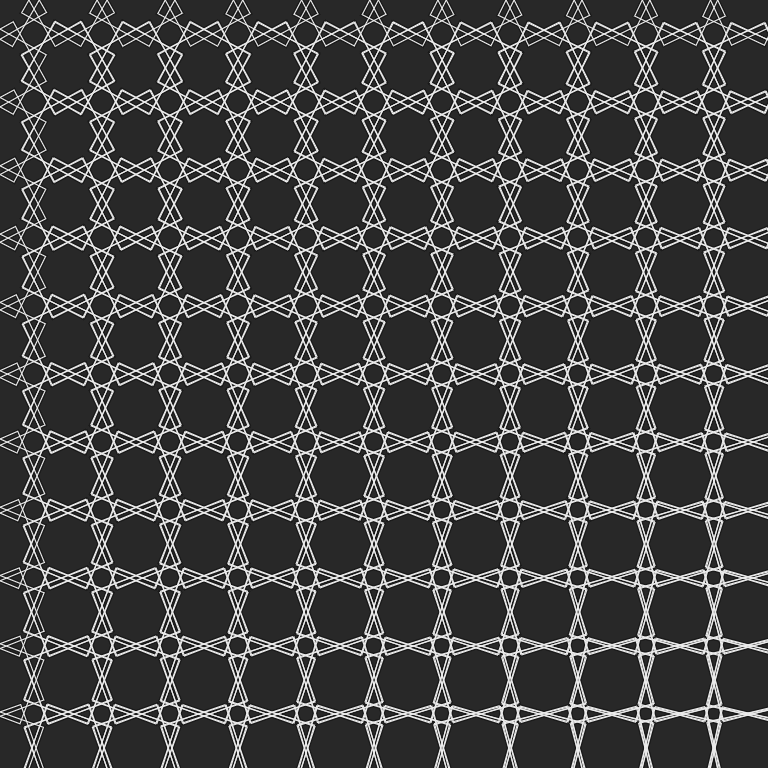
Reproduce this pattern procedurally as a Shadertoy shader.

```glsl
const float REPEATS = 11.294;           // cells along the canvas height
const float LINE_WIDTH = 0.017;         // in cells
const float HALO_INNER = 0.022;         // dark rim beside the lines, in cells
const float HALO_OUTER = 0.036;
const float START_ANGLE = 30.0;         // degrees, at the top left cell
const vec2  ANGLE_STEP = vec2(0.45, 0.95);  // degrees lost per column and row
const float ANGLE_TWIST = 0.025;        // extra loss along the diagonal
const vec3  GROUND = vec3(0.157);
const vec3  HALO = vec3(0.10);
const vec3  STROKE = vec3(0.92);

// Tilt of the squares in a cell, in radians
float cellAngle(vec2 cell) {
    return radians(START_ANGLE - dot(cell, ANGLE_STEP) - ANGLE_TWIST * cell.x * cell.y);
}

// Distance to the outline of a unit square, with sharp corners
float squareOutline(vec2 p, float angle) {
    float c = cos(angle), s = sin(angle);
    vec2 q = abs(mat2(c, -s, s, c) * p);
    return abs(max(q.x, q.y) - 0.5);
}

// Share of a pixel covered by a line at distance d
float lineCoverage(float d, float pixel) {
    float halfWidth = 0.5 * LINE_WIDTH;
    float high = min(d + 0.5 * pixel, halfWidth);
    float low = max(d - 0.5 * pixel, -halfWidth);
    return max(high - low, 0.0) / pixel;
}

void mainImage(out vec4 fragColor, in vec2 fragCoord) {
    float pixel = REPEATS / iResolution.y;
    vec2 p = vec2(fragCoord.x, iResolution.y - fragCoord.y) * pixel;
    vec2 home = floor(p + 0.5);

    float uncovered = 1.0;
    float nearest = 1.0;

    // Squares of neighbouring cells overlap
    for (int y = -1; y <= 1; y++) {
        for (int x = -1; x <= 1; x++) {
            vec2 cell = home + vec2(x, y);
            if (min(cell.x, cell.y) < 0.0) continue;

            // Past the first row and column, a second pair lags one diagonal step
            int pairs = min(cell.x, cell.y) > 0.0 ? 2 : 1;
            for (int k = 0; k < pairs; k++) {
                float angle = cellAngle(cell - float(k));
                float d1 = squareOutline(p - cell, angle);
                float d2 = squareOutline(p - cell, -angle);
                uncovered *= 1.0 - lineCoverage(d1, pixel);
                uncovered *= 1.0 - lineCoverage(d2, pixel);
                nearest = min(nearest, min(d1, d2));
            }
        }
    }

    // Ground, dark rim, then strokes
    float halo = 1.0 - smoothstep(HALO_INNER, HALO_OUTER, nearest);
    vec3 color = mix(GROUND, HALO, halo);
    color = mix(color, STROKE, 1.0 - uncovered);
    fragColor = vec4(color, 1.0);
}
```
